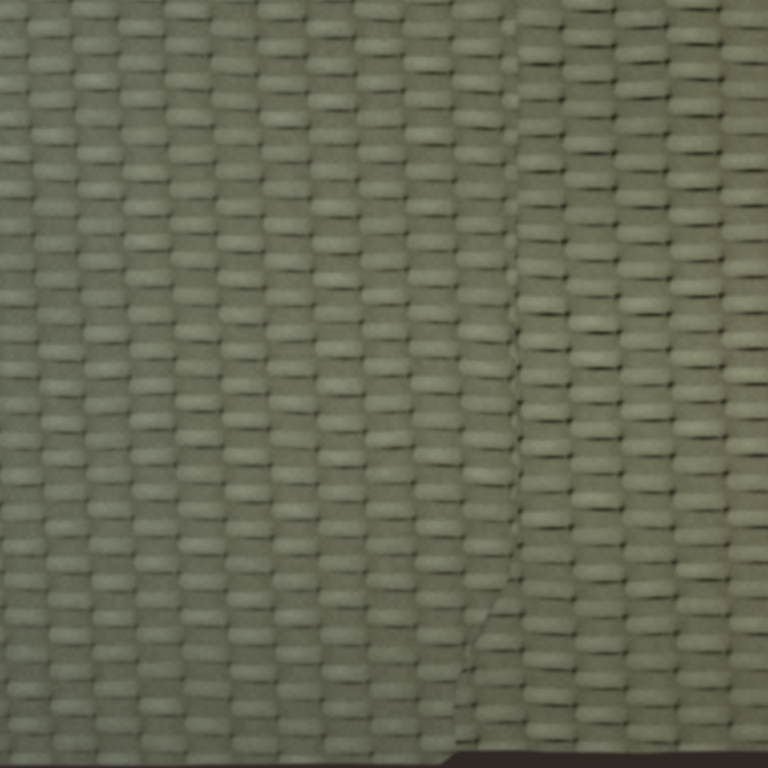
This texture is drawn by a Shadertoy shader. Its source:

```glsl
const vec3 STRAND_LIGHT = vec3(0.510, 0.520, 0.445);
const vec3 STRAND_MID = vec3(0.428, 0.433, 0.360);
const vec3 GAP_COLOR = vec3(0.365, 0.365, 0.290);
const vec3 SHADOW_COLOR = vec3(0.165, 0.160, 0.115);
const vec3 EDGE_COLOR = vec3(0.185, 0.155, 0.145);
const float ROWS = 21.5;
const float CELL_ASPECT = 0.74;

float hash(vec2 p) {
    return fract(sin(dot(p, vec2(127.1, 311.7))) * 43758.5453);
}

float noise(vec2 p) {
    vec2 i = floor(p), f = fract(p);
    f = f * f * (3.0 - 2.0 * f);
    return mix(mix(hash(i), hash(i + vec2(1, 0)), f.x),
               mix(hash(i + vec2(0, 1)), hash(i + vec2(1, 1)), f.x), f.y);
}

float roundBox(vec2 p, vec2 halfSize, float radius) {
    vec2 q = abs(p) - halfSize + radius;
    return length(max(q, 0.0)) + min(max(q.x, q.y), 0.0) - radius;
}

float softFill(float d, float blur) {
    return 1.0 - smoothstep(-blur, blur, d);
}

float softSpot(vec2 p, vec2 size) {
    return exp(-dot(p / size, p / size));
}

// Column coordinate: leaning strands that widen slightly to the right
float columnCoord(vec2 uv, float panel) {
    float x = uv.x + (uv.y - 0.5) * mix(0.036, 0.014, uv.x);
    return (x - 0.052) * 16.84 - 1.59 * (x - 0.052) * (x - 0.349) - 0.18 * panel;
}

// One panel of weave; neighbouring columns are half a row apart
vec3 weave(vec2 uv, float panel) {
    vec2 wobble = vec2(noise(uv * 9.0), noise(uv * 9.0 + 40.0)) - 0.5;
    float u = columnCoord(uv, panel) + 0.08 * wobble.x;
    float v = (uv.y - 0.6146) * ROWS + 0.20 * panel + 0.12 * wobble.y;
    float contrast = mix(0.50, 0.72, smoothstep(0.05, 0.65, uv.x)) + 0.28 * panel;
    contrast *= mix(0.75, 1.0, smoothstep(0.1, 0.5, uv.y));

    // Upright strands show faintly between the crossings
    float upright = softFill(abs(fract(u) - 0.5) - 0.30, 0.16);
    vec3 color = mix(GAP_COLOR, STRAND_MID, 0.35 + 0.40 * upright);
    float shade = 0.0, bump = 0.0, gloss = 0.0;

    // Crossings reach past their own column, so both neighbours count too
    for (int k = -1; k <= 1; k++) {
        float column = floor(u) + float(k);
        float y = v + 0.5 * mod(column + 1.0 + panel, 2.0);
        float row = floor(y + 0.5);
        vec2 p = vec2(u - column - 0.5, (y - row) * CELL_ASPECT);
        float variation = hash(vec2(column, row) + 60.0 * panel) - 0.5;

        // Thin shadow below, darkest under the right end
        float under = softSpot(p - vec2(0.12, -0.205), vec2(0.34, 0.060));
        float corner = softSpot(p - vec2(0.47, -0.190), vec2(0.085, 0.090));
        float tick = softSpot(p - vec2(0.50, -0.190), vec2(0.050, 0.180));
        shade = max(shade, max(under * (0.72 + 0.5 * variation), corner * 0.95));
        shade = max(shade, tick * 0.55);

        // Raised pill with a round left end and a fading right end
        float pill = softFill(roundBox(p - vec2(0.02, 0.0), vec2(0.54, 0.165), 0.155), 0.065);
        pill *= 1.0 - 0.75 * smoothstep(0.30, 0.60, p.x);
        float sheen = softSpot(p - vec2(-0.10, 0.03), vec2(0.42, 0.15));
        gloss = max(gloss, pill * sheen * (0.85 + 0.5 * variation));
        bump = max(bump, pill);
    }
    color = mix(color, SHADOW_COLOR, min(shade * contrast, 1.0));
    return mix(color, mix(STRAND_MID, STRAND_LIGHT, gloss), bump);
}

// Broad light: glossy middle band, dim lower part and corner
float lighting(vec2 uv) {
    float band = exp(-pow((uv.y - 0.57) / 0.16, 2.0)) * smoothstep(0.1, 0.7, uv.x);
    float lower = 1.0 - smoothstep(0.0, 0.42, uv.y);
    float corner = smoothstep(0.55, 1.0, uv.x) * smoothstep(0.65, 1.0, uv.y);
    return 1.01 + 0.055 * band - 0.11 * lower - 0.03 * corner
         + 0.04 * (noise(uv * 5.0) - 0.5);
}

void mainImage(out vec4 fragColor, in vec2 fragCoord) {
    vec2 uv = fragCoord / iResolution.xy;

    // Two panels meet at a seam that bends near the bottom
    float seam = mix(0.592, 0.673, smoothstep(0.08, 0.30, uv.y));
    seam += 0.006 * (noise(vec2(uv.y * 45.0, 3.0)) - 0.5);
    float side = uv.x - seam;
    vec3 color = mix(weave(uv, 0.0), weave(uv, 1.0), smoothstep(-0.004, 0.004, side));
    color *= 1.0 - 0.14 * noise(vec2(uv.y * 60.0, 9.0)) * exp(-pow(side / 0.005, 2.0));

    // Light, tint and fine grain
    color *= lighting(uv);
    color *= mix(vec3(0.97, 1.0, 1.01), vec3(1.01, 0.99, 0.96), uv.x);
    color += 0.025 * (noise(uv * 190.0) - 0.5) + 0.02 * (noise(uv * 70.0) - 0.5);

    // Dark border along the bottom
    float border = mix(0.004, 0.021, smoothstep(0.57, 0.60, uv.x));
    border += 0.004 * (noise(vec2(uv.x * 18.0, 7.0)) - 0.5);
    color = mix(color, EDGE_COLOR, 1.0 - smoothstep(-0.004, 0.004, uv.y - border));

    fragColor = vec4(color, 1.0);
}
```
